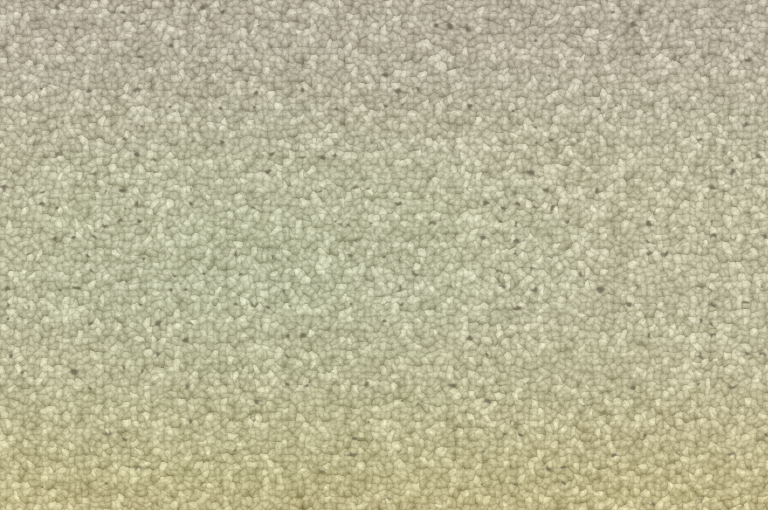
Write a Shadertoy shader that draws this texture.

```glsl
// Draws a pale beige cut-pile carpet: small twisted tufts, sparse dark pits and a soft tint drift.

const float TUFTS_PER_HEIGHT = 74.0;
const vec3 TOP_TINT = vec3(0.715, 0.682, 0.615);
const vec3 MIDDLE_TINT = vec3(0.742, 0.727, 0.617);
const vec3 BOTTOM_TINT = vec3(0.748, 0.708, 0.535);
const vec3 GREEN_SHIFT = vec3(-0.022, 0.002, -0.004);
const vec3 RELIEF_TINT = vec3(1.0, 1.02, 1.04);
const vec3 PIT_COLOUR = vec3(0.40, 0.38, 0.31);

struct Tuft {
    float dist;   // distance to the nearest tuft axis
    float gap;    // distance margin to the next tuft
    float tone;   // random brightness of the tuft
    vec2 offset;  // position relative to the tuft centre
};

vec3 hash3(vec2 p) {
    vec3 q = fract(p.xyx * vec3(0.1031, 0.1030, 0.0973));
    q += dot(q, q.yxz + 33.33);
    return fract((q.xxy + q.yzz) * q.zyx);
}

float layeredSines(vec2 p) {
    float sum = 0.0;
    float weight = 0.5;
    for (int i = 0; i < 4; i++) {
        sum += weight * sin(p.x + 1.3 * sin(p.y)) * sin(p.y + 1.7 * sin(0.8 * p.x));
        p = mat2(1.2, 1.5, -1.5, 1.2) * p + 2.7;
        weight *= 0.6;
    }
    return sum;
}

// Cellular noise whose cells are stretched along random directions
Tuft nearestTuft(vec2 p, float stretch) {
    Tuft tuft = Tuft(9.0, 0.0, 0.0, vec2(0.0));
    float second = 9.0;
    vec2 cell = floor(p);
    for (int y = -1; y <= 1; y++) {
        for (int x = -1; x <= 1; x++) {
            vec2 id = cell + vec2(x, y);
            vec3 rnd = hash3(id + 17.0);
            vec2 offset = p - id - 0.1 - 0.8 * rnd.xy;
            float angle = 3.14159 * rnd.z;
            vec2 axis = vec2(cos(angle), sin(angle));
            vec2 local = vec2(dot(offset, axis), dot(offset, vec2(-axis.y, axis.x)));
            float d = length(local * vec2(1.0 / stretch, stretch));
            if (d < tuft.dist) {
                second = tuft.dist;
                tuft = Tuft(d, 0.0, hash3(id + 61.0).x, offset);
            } else {
                second = min(second, d);
            }
        }
    }
    tuft.gap = second - tuft.dist;
    return tuft;
}

// Slow colour drift from top to bottom, greener left of centre
vec3 baseTint(vec2 uv) {
    vec3 tint = mix(BOTTOM_TINT, MIDDLE_TINT, smoothstep(-0.05, 0.45, uv.y));
    tint = mix(tint, TOP_TINT, smoothstep(0.55, 1.05, uv.y));
    vec2 fromGreen = (uv - vec2(0.5, 0.45)) / vec2(0.6, 0.45);
    return tint + GREEN_SHIFT * exp(-dot(fromGreen, fromGreen));
}

// Brightness of one tuft: dome, light from above, random pale tips
float tuftRelief(Tuft tuft) {
    float dome = 0.19 * (0.42 - tuft.dist);
    float light = 0.07 * tuft.offset.y;
    float tone = 0.09 * (tuft.tone - 0.5) + 0.05 * smoothstep(0.72, 0.95, tuft.tone);
    float crease = -0.045 * (1.0 - smoothstep(0.0, 0.16, tuft.gap));
    return dome + light + tone + crease;
}

// Scattered shadow holes, rarer near the top and bottom
float pitMask(vec2 p, float height) {
    vec2 id = floor(p);
    vec3 rnd = hash3(id + 131.0);
    vec2 q = fract(p) - 0.3 - 0.4 * rnd.xy;
    float radius = mix(0.08, 0.20, fract(rnd.z * 37.0));
    float shape = 1.0 - smoothstep(0.4 * radius, 1.5 * radius, length(q * vec2(0.8, 1.2)));
    float share = 0.10 + 0.18 * exp(-pow((height - 0.52) / 0.3, 2.0));
    return shape * step(rnd.z, share);
}

vec3 carpet(vec2 uv) {
    vec2 p = uv * TUFTS_PER_HEIGHT;
    vec2 warp = vec2(layeredSines(p * 1.1), layeredSines(p * 1.1 + 40.0));
    vec2 bent = p + 0.22 * warp;
    Tuft tuft = nearestTuft(bent, 1.25);
    Tuft fibre = nearestTuft(bent * 2.1 + 9.0, 1.35);

    float relief = tuftRelief(tuft) + 0.38 * tuftRelief(fibre);
    float patches = 0.016 * layeredSines(uv * 23.0) + 0.018 * layeredSines(uv * 75.0 + 5.0);
    float columns = 0.004 * sin(uv.x * 61.0 + sin(uv.x * 23.0));
    vec3 colour = baseTint(uv) + (relief + patches + columns) * RELIEF_TINT;

    float pit = pitMask(p * 0.42 + 0.12 * warp, uv.y);
    return mix(colour, PIT_COLOUR, 0.72 * pit * smoothstep(0.15, 0.5, tuft.dist));
}

void mainImage(out vec4 fragColor, in vec2 fragCoord) {
    // Average four samples per pixel for smooth edges
    vec3 sum = vec3(0.0);
    for (int i = 0; i < 4; i++) {
        vec2 jitter = vec2(i % 2, i / 2) * 0.5 - 0.25;
        sum += carpet((fragCoord + jitter) / iResolution.y);
    }
    fragColor = vec4(sum / 4.0, 1.0);
}
```
